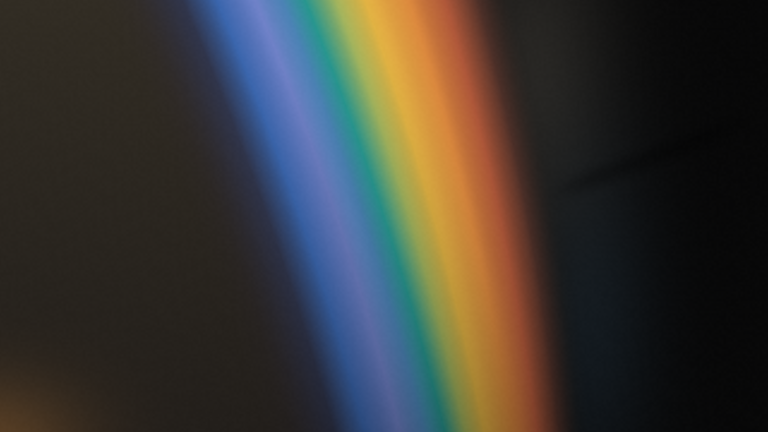
This background is drawn by a Shadertoy shader. Its source:

```glsl
// A soft, curved spectrum of light crossing a dark room.
// Distance from a bent centre line picks a colour from a list of stops;
// dim glows, a faint streak and fine grain fill the background.

#define CURVE vec3(0.397, 0.228, -0.046)  // centre line: offset, slope, bend
#define WARM_WIDTH_END 0.66               // warm side width at the bottom
#define COOL_WIDTH_END 0.90               // cool side width at the bottom
#define BOTTOM_GAIN 0.70                  // brightness left at the bottom
#define GRAIN 0.010
#define STOP_COUNT 12

const float stopPlace[STOP_COUNT] = float[](
    -0.225, -0.160, -0.115, -0.065, -0.030, 0.000,
     0.040,  0.078,  0.135,  0.182,  0.226, 0.267);

const vec3 stopColor[STOP_COUNT] = vec3[](
    vec3(0.19, 0.17, 0.19),   // faint violet
    vec3(0.19, 0.21, 0.30),   // slate
    vec3(0.23, 0.40, 0.68),   // blue
    vec3(0.43, 0.50, 0.77),   // periwinkle
    vec3(0.30, 0.52, 0.72),   // sky
    vec3(0.16, 0.60, 0.57),   // teal
    vec3(0.62, 0.69, 0.36),   // lime
    vec3(0.87, 0.69, 0.26),   // yellow
    vec3(0.85, 0.53, 0.24),   // orange
    vec3(0.70, 0.35, 0.23),   // red
    vec3(0.31, 0.19, 0.16),   // brown
    vec3(0.14, 0.13, 0.12));  // shadow

float hash(vec2 p) {
    return fract(sin(dot(p, vec2(127.1, 311.7))) * 43758.55);
}

float noise(vec2 p) {
    vec2 cell = floor(p), f = fract(p);
    f = f * f * (3.0 - 2.0 * f);
    return mix(mix(hash(cell), hash(cell + vec2(1, 0)), f.x),
               mix(hash(cell + vec2(0, 1)), hash(cell + vec2(1, 1)), f.x), f.y);
}

// Soft elliptical spot, 1 at its centre
float glow(vec2 p, vec2 centre, vec2 radius) {
    vec2 d = (p - centre) / radius;
    return exp(-dot(d, d));
}

vec3 spectrum(float place) {
    vec3 color = stopColor[0];
    for (int i = 1; i < STOP_COUNT; i++) {
        float along = (place - stopPlace[i - 1]) / (stopPlace[i] - stopPlace[i - 1]);
        color = mix(color, stopColor[i], clamp(along, 0.0, 1.0));
    }
    return color;
}

vec3 background(vec2 uv, float place) {
    vec3 warmDark = mix(vec3(0.135, 0.120, 0.105), vec3(0.195, 0.175, 0.140), uv.y);
    vec3 nearBlack = vec3(0.030, 0.030, 0.031);
    vec3 color = mix(warmDark, nearBlack, smoothstep(-0.05, 0.25, place));

    // Lamp glow in the lower left corner
    color += vec3(0.22, 0.13, 0.04) * glow(uv, vec2(-0.02, -0.04), vec2(0.13, 0.16));

    // Grey and blue haze beyond the red edge
    color += vec3(0.125, 0.118, 0.105) * glow(uv, vec2(0.69, 0.85), vec2(0.11, 0.40));
    color += vec3(0.040, 0.065, 0.085) * glow(uv, vec2(0.77, 0.25), vec2(0.085, 0.40));

    // Thin dark streak rising to the right
    float streak = uv.y - 0.56 - 0.64 * (uv.x - 0.73);
    float reach = smoothstep(0.70, 0.78, uv.x) * smoothstep(1.0, 0.90, uv.x);
    return color * (1.0 - 0.3 * reach * exp(-pow(streak / 0.025, 2.0)));
}

void mainImage(out vec4 fragColor, in vec2 fragCoord) {
    vec2 uv = fragCoord / iResolution.xy;
    float drop = 1.0 - uv.y;

    // Signed distance from the teal centre line, narrowing downward
    float centre = CURVE.x + drop * (CURVE.y + drop * CURVE.z);
    float offset = uv.x - centre;
    float endWidth = mix(COOL_WIDTH_END, WARM_WIDTH_END, smoothstep(-0.02, 0.02, offset));
    float place = offset / mix(1.0, endWidth, drop);

    // Light band with faint streaks along its length
    float streaks = 0.97 + 0.06 * noise(vec2(place * 45.0, uv.y * 2.0));
    float gain = mix(1.0, BOTTOM_GAIN, drop * drop);
    vec3 light = spectrum(place) * gain * streaks;

    float mask = smoothstep(-0.27, -0.15, place) * smoothstep(0.29, 0.215, place);
    vec3 color = mix(background(uv, place), light, mask);

    color += GRAIN * (noise(uv * vec2(320.0, 180.0)) - 0.5);
    fragColor = vec4(clamp(color, 0.0, 1.0), 1.0);
}
```
